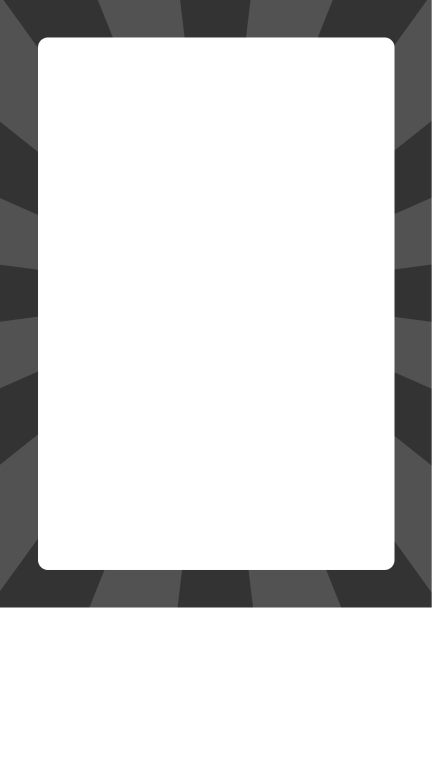
Write a WebGL 1 fragment shader that draws this background.

```glsl
precision highp float;
// A two-tone grey sunburst fills the upper part of a white page, with a white
// rounded panel laid over it. Rays come from a cosine of the polar angle, the
// panel from a rounded-box distance. Lengths are in canvas widths.

uniform vec2 u_resolution;

#define RAY_PAIRS 12.0
#define RAY_BIAS 0.065
#define RAY_STRETCH 1.05
#define BURST_CENTER vec2(0.4984, 1.0991)
#define BURST_CORNER vec2(0.9993, 0.3715)
#define PANEL_CENTER vec2(0.5006, 1.0747)
#define PANEL_HALF vec2(0.4126, 0.6163)
#define PANEL_RADIUS 0.023
#define LIGHT_GREY vec3(0.322)
#define DARK_GREY vec3(0.2)
#define PAGE_WHITE vec3(1.0)

// Coverage of a shape from its signed distance (negative inside).
float coverage(float dist, float pixel) {
  return clamp(0.5 - dist / pixel, 0.0, 1.0);
}

float roundedBox(vec2 p, vec2 halfSize, float radius) {
  vec2 q = abs(p) - halfSize + radius;
  return length(max(q, 0.0)) + min(max(q.x, q.y), 0.0) - radius;
}

// Approximate distance to the dark rays, which are slightly narrower than the light.
float darkRays(vec2 p) {
  p.y /= RAY_STRETCH;
  float wave = cos(RAY_PAIRS * atan(p.y, p.x));
  return (RAY_BIAS - wave) * length(p) / RAY_PAIRS;
}

void main() {
  float pixel = 1.0 / u_resolution.x;
  vec2 p = gl_FragCoord.xy * pixel;

  // Sunburst
  float dark = coverage(darkRays(p - BURST_CENTER), pixel);
  vec3 rays = mix(LIGHT_GREY, DARK_GREY, dark);

  // Page around the burst's right and lower edges
  float burst = coverage(p.x - BURST_CORNER.x, pixel)
              * coverage(BURST_CORNER.y - p.y, pixel);
  vec3 color = mix(PAGE_WHITE, rays, burst);

  // Rounded panel
  float panel = roundedBox(p - PANEL_CENTER, PANEL_HALF, PANEL_RADIUS);
  color = mix(color, PAGE_WHITE, coverage(panel, pixel));

  gl_FragColor = vec4(color, 1.0);
}
```
